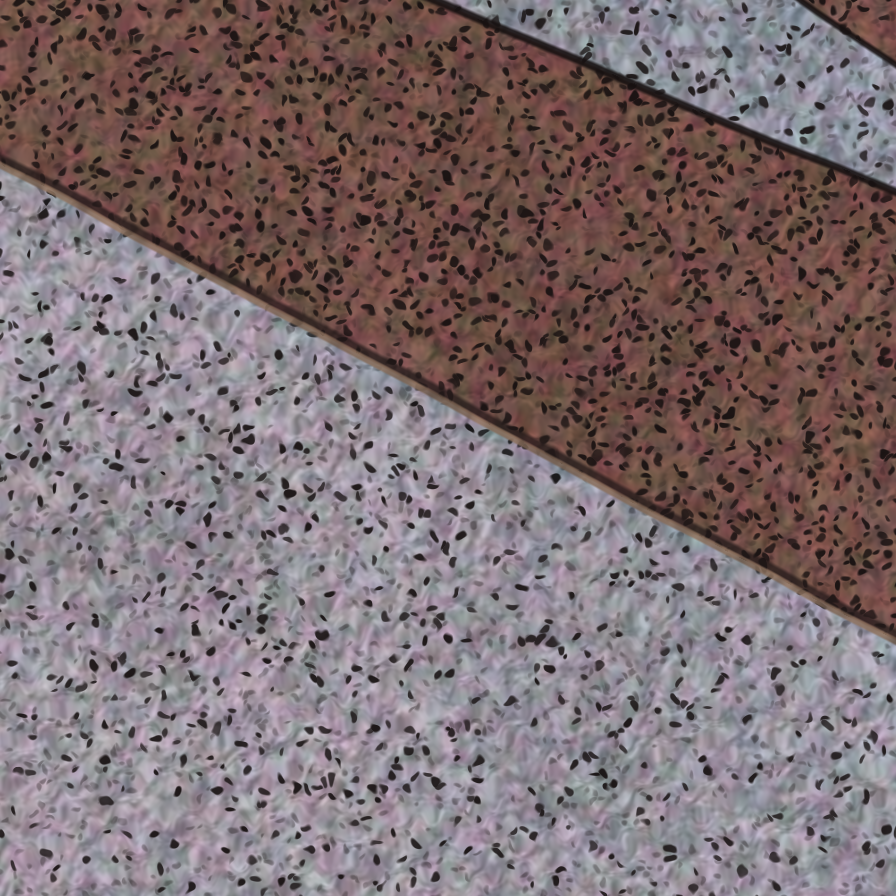
Give the GLSL for this texture, as a Shadertoy shader.

```glsl
// Speckled stone paving: a diagonal red-brown band between pale grey slabs.
// Straight edges divide the slabs, layered value noise gives the grain, and
// randomly turned ellipses in a jittered grid make the dark mineral flecks.
#define FLECK_SCALE 82.0
#define GRAIN_SCALE 92.0
#define BROWN_FLECKS 0.50
#define GREY_FLECKS 0.18
#define GRAIN_CONTRAST 0.40
#define TINT_AMOUNT 0.13
#define SEAM_WIDTH 0.0045

const vec3 GREY = vec3(0.605, 0.575, 0.615);
const vec3 BROWN = vec3(0.445, 0.310, 0.280);
const vec3 FLECK = vec3(0.085, 0.062, 0.062);
const vec3 TAN = vec3(0.50, 0.40, 0.33);

float hash(vec2 p) {
    vec3 q = fract(vec3(p.xyx) * 0.1031);
    q += dot(q, q.yzx + 33.33);
    return fract((q.x + q.y) * q.z);
}

float noise(vec2 p) {
    vec2 i = floor(p), f = fract(p);
    f = f * f * (3.0 - 2.0 * f);
    float low = mix(hash(i), hash(i + vec2(1, 0)), f.x);
    float high = mix(hash(i + vec2(0, 1)), hash(i + vec2(1, 1)), f.x);
    return mix(low, high, f.y);
}

mat2 rotate(float a) {
    float c = cos(a), s = sin(a);
    return mat2(c, -s, s, c);
}

// Signed distance to a sloping line, positive above it.
float lineDistance(vec2 p, vec2 anchor, float slope) {
    return (p.y - anchor.y - slope * (p.x - anchor.x)) / sqrt(1.0 + slope * slope);
}

// Coverage of scattered elliptical flecks.
float flecks(vec2 p, float density, float blur) {
    vec2 q = p * FLECK_SCALE;
    q += 0.55 * (vec2(noise(q * 1.3), noise(q * 1.3 + 57.0)) - 0.5);
    vec2 cell = floor(q);
    float cover = 0.0;
    for (int y = -1; y <= 1; y++) {
        for (int x = -1; x <= 1; x++) {
            vec2 id = cell + vec2(x, y);
            float clump = 0.6 + 0.8 * noise(id * 0.3 + 11.0);
            float present = step(hash(id + 7.3), density * clump);
            vec2 center = id + vec2(hash(id + 19.1), hash(id + 43.7));
            vec2 d = rotate(6.2832 * hash(id + 71.9)) * (q - center);
            float size = mix(0.25, 0.43, hash(id + 97.3));
            float dist = length(d * vec2(0.78, 1.30)) - size;
            float strength = mix(0.75, 1.0, hash(id + 131.0));
            cover = max(cover, present * strength * (1.0 - smoothstep(-blur, blur, dist)));
        }
    }
    return cover;
}

// Stone grain around zero: short slanted streaks over finer crystals.
float grain(vec2 p) {
    vec2 q = rotate(0.9) * p * GRAIN_SCALE;
    q += 1.1 * noise(p * 60.0 + 5.0);
    float streaks = noise(q * vec2(0.8, 1.5));
    float crystals = noise(q.yx * 2.1 + 31.0);
    return 0.62 * streaks + 0.38 * crystals - 0.5;
}

void mainImage(out vec4 fragColor, in vec2 fragCoord) {
    vec2 p = fragCoord / iResolution.xy;
    float pixel = 1.0 / iResolution.y;
    float soft = max(pixel, 0.0015);

    // Slab edges, slightly uneven
    float wobble = 0.003 * (noise(p * 14.0) - 0.5);
    float lower = lineDistance(p, vec2(0.0, 0.818), -0.534) + wobble;
    float upper = lineDistance(p, vec2(0.482, 1.0), -0.415) + wobble;
    float corner = lineDistance(p, vec2(0.892, 1.0), -0.685) + wobble;
    float aboveLower = smoothstep(-soft, soft, lower);
    float aboveUpper = smoothstep(-soft, soft, upper);
    float inCorner = smoothstep(-soft, soft, corner);
    float brown = max(aboveLower * (1.0 - aboveUpper), inCorner);

    // Base stone, cooler toward the right and the far slab
    float cool = clamp(0.65 * p.x + 0.5 * aboveUpper - 0.25, 0.0, 1.0);
    vec3 grey = GREY + cool * vec3(-0.045, 0.005, 0.01);
    vec3 stone = mix(grey, BROWN, brown);
    stone *= 0.95 + 0.10 * noise(p * 5.0 + 3.0);

    // Grain and patches of pink, green and blue
    stone *= 1.0 + GRAIN_CONTRAST * 1.5 * grain(p);
    float warm = noise(p * 64.0 + 81.0) - 0.5;
    float green = noise(p * 58.0 + 23.0) - 0.5;
    stone += TINT_AMOUNT * (warm * vec3(0.6, -0.25, 0.0) + green * vec3(-0.1, 0.3, -0.3));

    // Dark mineral flecks, with faint small ones in the grey
    float blur = max(0.12, pixel * FLECK_SCALE);
    float dark = flecks(p, mix(GREY_FLECKS, BROWN_FLECKS, brown), blur);
    float faint = flecks(p * 1.25 + 3.7, 0.20, blur * 1.5) * mix(0.38, 0.25, brown);
    stone = mix(stone, FLECK, max(dark * 0.94, faint));

    // Seams: tan bead with a shadow, then dark joints
    float w = SEAM_WIDTH;
    float sheen = smoothstep(-0.035, 0.0, lower) * (1.0 - aboveLower);
    stone += sheen * vec3(-0.025, 0.005, 0.01);
    float shade = 1.0 - smoothstep(w * 0.4, w * 1.6, abs(lower - w * 1.3));
    stone = mix(stone, FLECK * 1.5, 0.72 * shade);
    float bead = 1.0 - smoothstep(w * 0.45, w * 1.15, abs(lower + w * 0.3));
    stone = mix(stone, TAN * (0.8 + 0.4 * noise(p * 75.0)), 0.85 * bead);
    float joint = 1.0 - smoothstep(w * 0.5, w * 1.5, abs(upper));
    joint = max(joint, 1.0 - smoothstep(w * 0.3, w * 1.2, abs(corner)));
    stone = mix(stone, FLECK, 0.88 * joint);

    fragColor = vec4(clamp(stone, 0.0, 1.0), 1.0);
}
```
